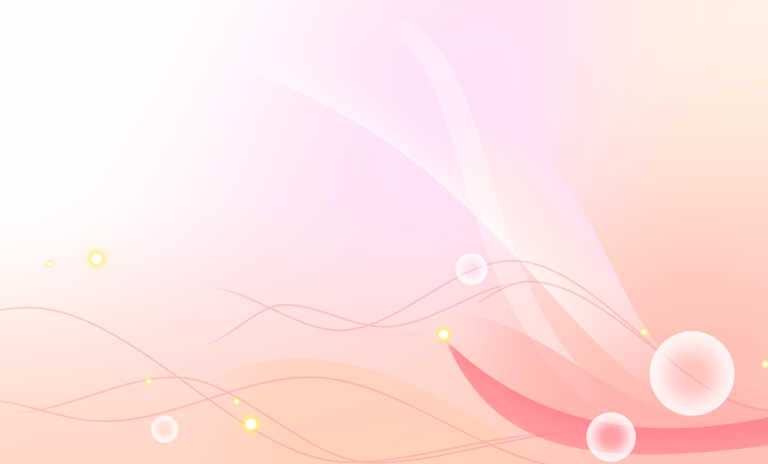
This background is drawn by a WebGL 2 fragment shader. Its source:

```glsl
#version 300 es
precision highp float;
uniform vec2 u_resolution;
out vec4 fragColor;

#define ASPECT 1.65
#define WHITE vec3(1.0, 0.995, 1.0)
#define BLUSH vec3(1.0, 0.90, 0.94)
#define LILAC vec3(0.995, 0.87, 1.0)
#define CREAM vec3(1.0, 0.94, 0.89)
#define PEACH vec3(1.0, 0.83, 0.76)
#define ROSE vec3(1.0, 0.68, 0.67)
#define CORAL vec3(1.0, 0.50, 0.55)
#define YELLOW vec3(1.0, 0.94, 0.42)
#define STRAND_WIDTH 0.0015
#define STRAND_ALPHA 0.26

float pixel;

float cubic(float a, float b, float c, float d, float t) {
  float s = 1.0 - t;
  return s * s * s * a + 3.0 * s * t * (s * b + t * c) + t * t * t * d;
}

// Signed distance above a Bezier curve whose x always grows
float above(vec2 p, vec2 a, vec2 b, vec2 c, vec2 d) {
  float lo = 0.0, hi = 1.0;
  for (int i = 0; i < 18; i++) {
    float m = 0.5 * (lo + hi);
    if (cubic(a.x, b.x, c.x, d.x, m) < p.x) lo = m; else hi = m;
  }
  float t = 0.5 * (lo + hi), s = 1.0 - t;
  vec2 v = s * s * (b - a) + 2.0 * s * t * (c - b) + t * t * (d - c);
  return (p.y - cubic(a.y, b.y, c.y, d.y, t)) * abs(v.x) / max(length(v), 1e-4);
}

float fill(float d) { return smoothstep(-pixel, pixel, d); }

float glow(vec2 p, vec2 center, float radius) {
  vec2 q = (p - center) / radius;
  return exp(-dot(q, q));
}

// Thin line easing through four turning points
float strand(vec2 p, vec2 a, vec2 b, vec2 c, vec2 d) {
  vec2 from = p.x < b.x ? a : (p.x < c.x ? b : c);
  vec2 to = p.x < b.x ? b : (p.x < c.x ? c : d);
  float t = clamp((p.x - from.x) / (to.x - from.x), 0.0, 1.0);
  float y = mix(from.y, to.y, t * t * (3.0 - 2.0 * t));
  float slope = 6.0 * t * (1.0 - t) * (to.y - from.y) / (to.x - from.x);
  float dist = abs(p.y - y) * inversesqrt(1.0 + slope * slope);
  float ends = smoothstep(a.x - 0.01, a.x + 0.12, p.x) * (1.0 - smoothstep(d.x - 0.1, d.x + 0.01, p.x));
  return ends * (1.0 - smoothstep(STRAND_WIDTH - pixel * 0.5, STRAND_WIDTH + pixel, dist));
}

vec3 backdrop(vec2 p) {
  vec3 col = mix(WHITE, BLUSH, smoothstep(0.3, 1.15, p.x + 0.6 * (1.0 - p.y)));
  col = mix(col, LILAC, 0.65 * glow(p, vec2(1.0, 0.73), 0.36));
  vec3 side = mix(vec3(1.0, 0.86, 0.81), CREAM, smoothstep(0.4, 0.95, p.y));
  col = mix(col, side, smoothstep(1.08, 1.6, p.x + 0.25 * (1.0 - p.y)));
  col = mix(col, PEACH, 0.9 * (1.0 - smoothstep(-0.05, 0.6, p.y)));
  return mix(col, ROSE, 0.75 * glow(p, vec2(1.5, 0.08), 0.36));
}

vec3 drapery(vec3 col, vec2 p) {
  // Low hills
  float hill = above(p, vec2(0.5, 0.22), vec2(0.75, 0.33), vec2(0.95, 0.36), vec2(1.25, 0.05));
  col = mix(col, vec3(1.0, 0.82, 0.79), 0.35 * fill(-hill) * smoothstep(0.5, 0.9, p.x) * exp(min(hill, 0.0) * 5.0));
  hill = above(p, vec2(0.35, 0.13), vec2(0.6, 0.3), vec2(0.85, 0.24), vec2(1.16, 0.0));
  col = mix(col, vec3(1.0, 0.80, 0.68), 0.5 * fill(-hill) * smoothstep(0.4, 0.65, p.x));

  // Faint petal on the right
  float petal = above(p, vec2(1.37, 0.52), vec2(1.37, 0.3), vec2(1.48, 0.2), vec2(1.66, 0.15));
  col = mix(col, vec3(1.0, 0.79, 0.75), 0.4 * fill(petal) * exp(-max(petal, 0.0) * 9.0)
    * smoothstep(1.37, 1.4, p.x) * (1.0 - smoothstep(0.35, 0.54, p.y)));

  // Wide ribbon with a pale edge and a lilac fold
  float edge = above(p, vec2(0.494, 0.861), vec2(1.15, 0.64), vec2(1.2, 0.13), vec2(1.648, 0.056));
  float fold = above(p, vec2(0.95, 0.77), vec2(1.36, 0.72), vec2(1.26, 0.16), vec2(1.648, 0.116));
  float ribbon = fill(edge) * fill(-fold) * smoothstep(0.9, 1.08, p.x);
  vec3 cloth = mix(ROSE, vec3(1.0, 0.92, 0.90), smoothstep(0.04, 0.42, p.y));
  cloth = mix(cloth, LILAC, 0.8 * exp(min(fold, 0.0) * 18.0) * smoothstep(0.22, 0.55, p.y));
  col = mix(col, cloth, 0.75 * ribbon);
  float sheen = fill(edge) * exp(-max(edge, 0.0) * 22.0) * smoothstep(0.47, 0.65, p.x);
  col = mix(col, WHITE, 0.6 * sheen * smoothstep(0.1, 0.5, p.y));

  // Narrow veil
  vec2 a = vec2(0.8, 0.96), b = vec2(1.05, 0.85), c = vec2(0.93, 0.3), d = vec2(1.36, 0.07);
  float left = above(p, a, b, c, d), right = above(p - vec2(0.06, 0.0), a, b, c, d);
  float veil = fill(left) * fill(-right) * smoothstep(0.8, 0.92, p.x) * (1.0 - smoothstep(1.2, 1.35, p.x));
  col = mix(col, WHITE, 0.32 * veil);

  // Pink and coral petals
  float top = above(p, vec2(0.93, 0.33), vec2(1.2, 0.33), vec2(1.3, 0.07), vec2(1.648, 0.08));
  float rim = above(p, vec2(0.955, 0.27), vec2(1.13, 0.1), vec2(1.35, 0.04), vec2(1.648, 0.1));
  float base = above(p, vec2(0.955, 0.27), vec2(1.05, 0.06), vec2(1.2, -0.02), vec2(1.648, 0.04));
  col = mix(col, ROSE, 0.6 * fill(-top) * fill(rim) * smoothstep(0.95, 1.2, p.x));
  float depth = exp(min(rim, 0.0) * 9.0);
  return mix(col, CORAL, (0.35 + 0.5 * depth) * fill(-rim) * fill(base) * smoothstep(0.95, 0.98, p.x));
}

vec3 strands(vec3 col, vec2 p) {
  float s = strand(p, vec2(0.44, 0.38), vec2(0.73, 0.288), vec2(1.1, 0.438), vec2(1.66, 0.113));
  s = max(s, strand(p, vec2(0.418, 0.253), vec2(0.612, 0.343), vec2(0.826, 0.296), vec2(1.137, 0.393)));
  s = max(s, strand(p, vec2(0.9, 0.29), vec2(1.137, 0.393), vec2(1.66, 0.116), vec2(1.9, 0.1)) * step(1.03, p.x));
  s = max(s, strand(p, vec2(-0.1, 0.32), vec2(0.06, 0.337), vec2(0.75, 0.004), vec2(1.2, 0.065)));
  s = max(s, strand(p, vec2(-0.05, 0.14), vec2(0.225, 0.092), vec2(0.665, 0.187), vec2(1.25, -0.01)));
  s = max(s, strand(p, vec2(0.02, 0.11), vec2(0.375, 0.187), vec2(0.8, 0.003), vec2(1.27, 0.07)));
  return mix(col, vec3(0.93, 0.45, 0.52), STRAND_ALPHA * s);
}

// Center and radius of each round light
const vec3 bubbles[4] = vec3[](vec3(1.487, 0.195, 0.091), vec3(1.313, 0.058, 0.053),
  vec3(1.013, 0.42, 0.034), vec3(0.354, 0.075, 0.029));
const vec3 sparks[8] = vec3[](vec3(0.208, 0.442, 0.018), vec3(0.953, 0.279, 0.015), vec3(0.539, 0.086, 0.018),
  vec3(0.107, 0.431, 0.007), vec3(0.32, 0.178, 0.007), vec3(0.508, 0.135, 0.007),
  vec3(1.384, 0.285, 0.008), vec3(1.644, 0.215, 0.008));

void main() {
  vec2 p = gl_FragCoord.xy / u_resolution * vec2(ASPECT, 1.0);
  pixel = 1.0 / u_resolution.y;
  vec3 col = strands(drapery(backdrop(p), p), p);
  for (int i = 0; i < 4; i++) {
    float dist = length(p - bubbles[i].xy), r = dist / bubbles[i].z;
    col = mix(col, WHITE, fill(bubbles[i].z - dist) * mix(0.15, 0.82, smoothstep(0.2, 0.98, r)));
  }
  for (int i = 0; i < 8; i++) {
    float dist = length(p - sparks[i].xy), size = sparks[i].z;
    col = mix(col, YELLOW, 0.85 * exp(-pow(dist / size, 4.0)) + 0.15 * glow(p, sparks[i].xy, size * 1.7));
    col = mix(col, WHITE, fill(size * 0.65 - dist));
  }
  fragColor = vec4(col, 1.0);
}
```
